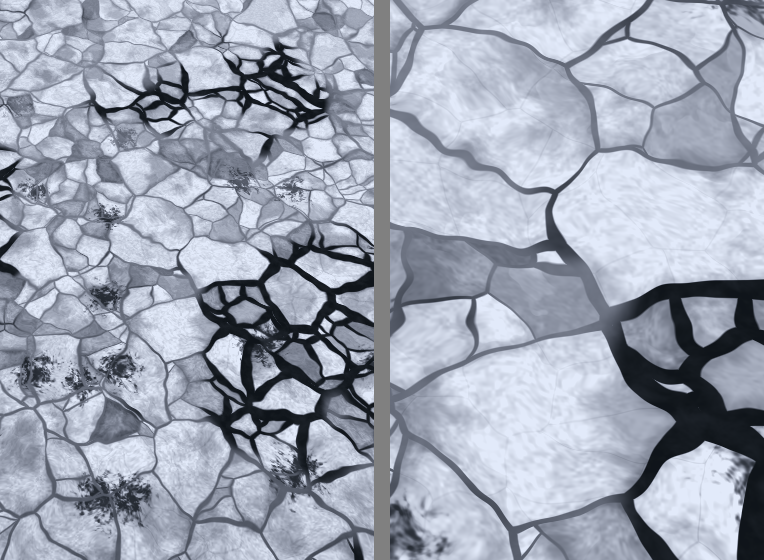
Left, the full canvas; right, a detail of the centre.
This texture is drawn by a Shadertoy shader. Its source:

```glsl
// Broken ice floes on dark water, seen at a slant so they shrink toward the top.
// Two layers of cellular noise cut the floes; the gaps widen into dark leads,
// and layered noise adds wet patches, frost grain and speckled melt smudges.

#define NEAR_DENSITY vec2(7.0, 6.5)    // floes per canvas height, bottom edge
#define FAR_DENSITY  vec2(13.0, 19.0)  // floes per canvas height, top edge
#define SPLIT_SHARE  0.58              // share of floes broken into pieces
#define SPLIT_SCALE  1.8
#define CRACK_WIDTH  0.021
#define LEAD_WIDTH   0.072
#define SMUDGE_SHARE 0.42
#define FROST_GRAIN  0.17
#define WATER_COLOR  vec3(0.06, 0.08, 0.10)
#define SNOW_COLOR   vec3(0.84, 0.87, 0.93)

vec2 hash22(vec2 p) {
    vec3 a = fract(p.xyx * vec3(0.1031, 0.1030, 0.0973));
    a += dot(a, a.yzx + 33.33);
    return fract((a.xx + a.yz) * a.zy);
}

float noise(vec2 p) {
    vec2 i = floor(p), f = fract(p);
    f = f * f * (3.0 - 2.0 * f);
    float low = mix(hash22(i).x, hash22(i + vec2(1, 0)).x, f.x);
    float high = mix(hash22(i + vec2(0, 1)).x, hash22(i + vec2(1, 1)).x, f.x);
    return mix(low, high, f.y);
}

float fbm(vec2 p) {
    float sum = 0.0, amp = 0.533;
    for (int i = 0; i < 4; i++) {
        sum += amp * noise(p);
        p = mat2(1.6, 1.2, -1.2, 1.6) * p + 5.7;
        amp *= 0.5;
    }
    return sum;
}

// x: distance to the cell border, y: distance to the seed, zw: random cell id
vec4 cells(vec2 p) {
    vec2 base = floor(p), f = fract(p), nearest = vec2(0), toSeed = vec2(9);
    for (int j = -1; j <= 1; j++)
    for (int i = -1; i <= 1; i++) {
        vec2 g = vec2(i, j);
        vec2 r = g + hash22(base + g) - f;
        if (dot(r, r) < dot(toSeed, toSeed)) { toSeed = r; nearest = g; }
    }
    float border = 9.0;
    for (int j = -2; j <= 2; j++)
    for (int i = -2; i <= 2; i++) {
        vec2 g = nearest + vec2(i, j);
        vec2 r = g + hash22(base + g) - f;
        vec2 across = r - toSeed;
        if (dot(across, across) > 1e-4)
            border = min(border, dot(0.5 * (toSeed + r), normalize(across)));
    }
    return vec4(border, length(toSeed), hash22(base + nearest + 71.0));
}

void mainImage(out vec4 fragColor, in vec2 fragCoord) {
    vec2 uv = fragCoord / iResolution.y;
    float far = uv.y;
    float aspect = iResolution.x / iResolution.y;

    // Slanted plane: density grows with height
    vec2 p = vec2((uv.x - 0.5 * aspect) * mix(NEAR_DENSITY.x, FAR_DENSITY.x, far),
                  far * mix(NEAR_DENSITY.y, 0.5 * (NEAR_DENSITY.y + FAR_DENSITY.y), far));
    p += 40.0;
    float soft = mix(7.0, 15.0, far) / iResolution.y;
    vec2 q = p + 0.05 * sin(p.yx * 4.3 + 1.7 * sin(p * 2.1));
    q += 0.07 * (vec2(noise(p * 6.0), noise(p * 6.0 + 19.0)) - 0.5);
    q.x += 0.2 * q.y;

    // Floes, pieces and the open leads between them
    vec4 floe = cells(q);
    vec4 piece = cells(q * SPLIT_SCALE + 7.0);
    bool split = floe.z < SPLIT_SHARE;
    float lead = smoothstep(0.46, 0.70, fbm(p * vec2(0.42, 0.36) + 3.0));
    float halfGap = (CRACK_WIDTH + LEAD_WIDTH * lead) * (0.45 + 1.1 * noise(q * 2.7));
    float pieceEdge = piece.x / SPLIT_SCALE;
    float d = floe.x - halfGap;
    if (split) d = min(d, pieceEdge - 0.6 * halfGap);
    vec2 id = split ? fract(floe.zw + piece.zw) : floe.zw;

    // Snow cover and wet ice, broken at every crack
    vec2 local = q + id * 17.0;
    float cover = fbm(local * 1.7);
    float fine = fbm(q * 9.0 + 11.0);
    float snow = smoothstep(0.32, 0.62, cover + 0.30 * (id.x - 0.5) + 0.22 * (fine - 0.5));
    float tone = mix(0.69, 0.96, snow) + 0.10 * (id.y - 0.5);
    tone += 0.07 * (smoothstep(0.47, 0.50, fbm(local * 2.3 + 4.0)) - 0.5);
    if (split && piece.z > 0.87) tone *= 0.72;

    // Frost grain, strongest on the near floes
    float grain = noise(q * 24.0) + noise(q * 41.0) - 1.0;
    tone += FROST_GRAIN * grain * mix(1.0, 0.4, far) * mix(0.5, 1.0, snow);

    // Wet rims and hairline cracks
    float rim = 1.0 - smoothstep(0.0, 0.09, d + 0.08 * (fine - 0.5));
    tone -= 0.15 * rim * smoothstep(0.3, 0.7, noise(q * 1.9 + 8.0));
    if (!split) tone -= 0.10 * (1.0 - smoothstep(0.0, 1.5 * soft, pieceEdge)) * id.y;

    // Speckled melt smudges
    vec4 melt = cells(p * 0.85 + 23.0);
    float blot = melt.y + 0.55 * (fine - 0.5) + 0.16 * grain;
    float smudge = 1.0 - smoothstep(0.02, 0.30, blot);
    smudge *= step(melt.z, SMUDGE_SHARE) * smoothstep(0.95, 0.55, far);
    tone *= 1.0 - 0.82 * smudge;

    // Gaps: grey slush in thin cracks, black water in wide ones
    float depth = smoothstep(0.15, 0.65, lead + 0.9 * (noise(p * 1.3 + 31.0) - 0.45));
    float gapTone = mix(mix(0.36, 0.56, far), 0.02, depth) + 0.12 * (fine - 0.5);
    tone = mix(gapTone, tone, smoothstep(-soft, soft, d));

    // Haze toward the top, shade along the bottom
    tone *= mix(0.90, 1.03, smoothstep(0.0, 0.35, far));
    tone = clamp(tone, 0.0, 1.06);
    vec3 color = mix(WATER_COLOR, SNOW_COLOR, tone);
    color.b += 0.08 * tone * max(1.0 - tone, 0.0);
    fragColor = vec4(color, 1.0);
}
```
